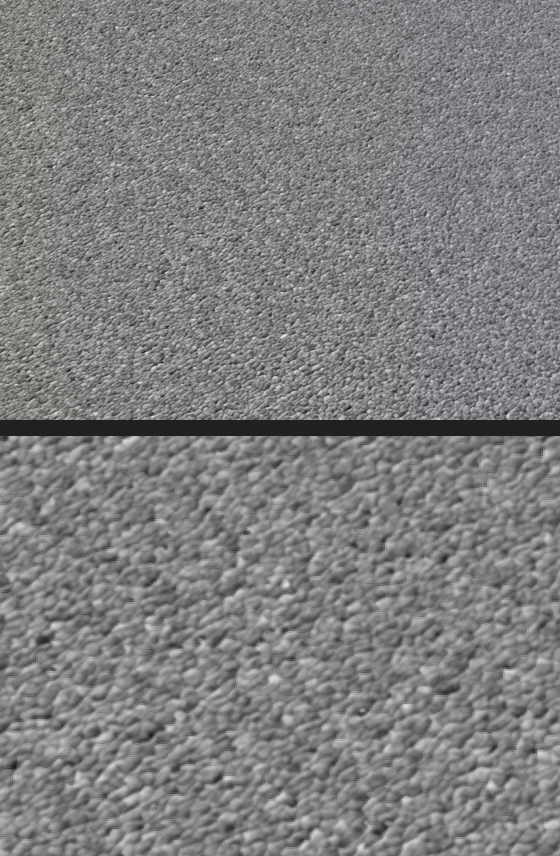
Top, the full canvas; bottom, a detail of the centre.
Write a Shadertoy shader that draws this texture.

```glsl
vec3 hash3(vec2 p) {
    vec3 q = fract(p.xyx * vec3(0.1031, 0.1030, 0.0973));
    q += dot(q, q.yxz + 33.33);
    return fract((q.xxy + q.yzz) * q.zyx);
}

float noise(vec2 p) {
    vec2 cell = floor(p), f = fract(p);
    f = f * f * (3.0 - 2.0 * f);
    float low = mix(hash3(cell).x, hash3(cell + vec2(1, 0)).x, f.x);
    float high = mix(hash3(cell + vec2(0, 1)).x, hash3(cell + vec2(1, 1)).x, f.x);
    return mix(low, high, f.y);
}

// Stones shrink and flatten with distance up the canvas
vec2 groundPlane(vec2 p) {
    float density = 78.0 + 50.0 * p.y;
    float depth = 1.5 * (78.0 * p.y + 25.0 * p.y * p.y);
    float across = (p.x - 0.67) * density;
    return vec2(across, depth - 0.4 * across) + 300.0;
}

// Packed uneven stones: x is relief, y marks a rare pale chip
vec2 gravel(vec2 q) {
    float rough = noise(q * 2.1 + 50.0);
    q += 0.8 * (vec2(noise(q * 1.3), noise(q * 1.3 + 87.0)) - 0.5);
    vec2 cell = floor(q), toStone = vec2(0), stoneId = cell;
    float nearest = 9.0, second = 9.0;
    for (int j = -1; j <= 1; j++) {
        for (int i = -1; i <= 1; i++) {
            vec2 id = cell + vec2(i, j);
            vec3 rnd = hash3(id);
            vec2 offset = q - id - rnd.xy;
            float d = length(offset) * mix(0.85, 1.18, rnd.z);
            if (d < nearest) {
                second = nearest;
                nearest = d;
                toStone = offset;
                stoneId = id;
            } else {
                second = min(second, d);
            }
        }
    }
    vec3 rnd = hash3(stoneId + 71.0);
    float crevice = smoothstep(0.0, 0.4, second - nearest) - 0.55;
    float slope = dot(toStone, normalize(vec2(-0.5, 0.87)));
    float relief = 0.11 * (rnd.x - 0.5) + 0.07 * crevice + 0.24 * slope;
    relief += 0.15 * (rough - 0.5);
    float chip = step(0.9996, rnd.y) * smoothstep(0.55, 0.3, nearest);
    return vec2(relief, chip);
}

void mainImage(out vec4 fragColor, in vec2 fragCoord) {
    vec2 p = fragCoord / iResolution.y;

    // A small soft lens blurs the stone edges
    vec2 stones = vec2(0);
    for (int j = -1; j <= 1; j++) {
        for (int i = -1; i <= 1; i++) {
            float weight = (i == 0 ? 0.5 : 0.25) * (j == 0 ? 0.5 : 0.25);
            stones += weight * gravel(groundPlane(p + 0.0014 * vec2(i, j)));
        }
    }

    // Worn, smoother surface toward the upper right
    float worn = smoothstep(0.7, 2.0, p.x + 0.7 * p.y);
    float patches = noise(p * 5.0) + 0.6 * noise(p * 13.0 + 9.0) - 0.8;
    float grey = 0.502 + stones.x * mix(1.48, 1.15, worn) + 0.01 * patches;

    // Brownish dust on the left, cool grey on the right
    float cool = smoothstep(0.0, 1.3, p.x + 0.25 * (noise(p * 4.0 + 31.0) - 0.5));
    vec3 tint = mix(vec3(0.006, 0.0, -0.009), vec3(-0.006, 0.0, 0.014), cool);
    vec3 color = mix(grey + tint, vec3(0.9, 0.9, 0.86), stones.y);
    fragColor = vec4(clamp(color, 0.0, 1.0), 1.0);
}
```
